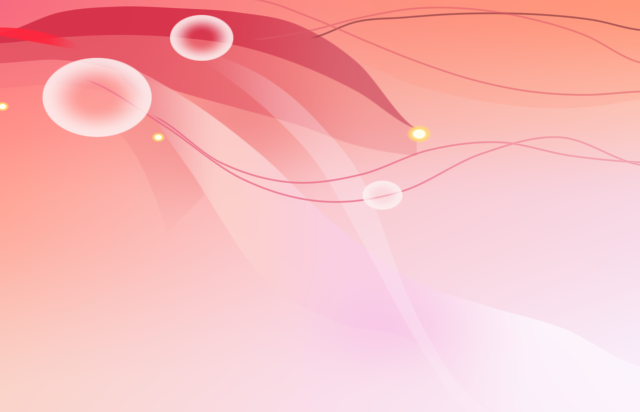
Give the GLSL for this background, as a WebGL 2 fragment shader.

```glsl
#version 300 es
precision highp float;
// Flowing red and pink translucent ribbons with fine curves, pale bubbles and sparks.
uniform vec2 u_resolution;
out vec4 outColor;

// The canvas spans 7.68 x 4.95 units, with y pointing down.
const vec2 CANVAS = vec2(7.68, 4.95);

float knot(int i, vec4 a, vec4 b) {
    i = clamp(i, 0, 7);
    return i < 4 ? a[i] : b[i - 4];
}

// Catmull-Rom height through eight evenly spaced knots.
float spline(float x, float start, float end, vec4 a, vec4 b) {
    float s = clamp((x - start) / (end - start), 0.0, 1.0) * 7.0;
    int i = min(int(s), 6);
    float t = s - float(i);
    float before = knot(i - 1, a, b), here = knot(i, a, b);
    float next = knot(i + 1, a, b), after = knot(i + 2, a, b);
    return here + 0.5 * t * (next - before + t * (2.0 * before - 5.0 * here + 4.0 * next - after
        + t * (3.0 * (here - next) + after - before)));
}

// Smooth coverage of the positive side of a field.
float side(float d) {
    return smoothstep(-0.8, 0.8, d / max(fwidth(d), 1e-4));
}

float band(float y, float top, float bottom) {
    return side(y - top) * side(bottom - y);
}

float glow(vec2 offset, vec2 size) {
    offset /= size;
    return exp(-dot(offset, offset));
}

// Thin line along the zero of a field, fading in from its start.
float stroke(float d, float x, float start) {
    float pixel = CANVAS.y / u_resolution.y;
    float dist = abs(d) * pixel / max(length(vec2(dFdx(d), dFdy(d))), 1e-4);
    return (1.0 - smoothstep(0.0, 0.009 + pixel, dist)) * smoothstep(start, start + 0.15, x);
}

vec3 row(float x, vec3 left, vec3 middle, vec3 right) {
    float s = x / CANVAS.x * 2.0;
    return mix(mix(left, middle, min(s, 1.0)), right, max(s - 1.0, 0.0));
}

vec3 backdrop(vec2 p) {
    vec3 c = row(p.x, vec3(0.97, 0.42, 0.50), vec3(0.99, 0.56, 0.52), vec3(1.0, 0.60, 0.48));
    c = mix(c, row(p.x, vec3(1.0, 0.53, 0.52), vec3(0.98, 0.67, 0.63), vec3(0.99, 0.76, 0.70)), smoothstep(0.0, 1.3, p.y));
    c = mix(c, row(p.x, vec3(1.0, 0.64, 0.58), vec3(0.98, 0.79, 0.81), vec3(0.97, 0.84, 0.89)), smoothstep(1.0, 2.5, p.y));
    return mix(c, row(p.x, vec3(0.98, 0.83, 0.79), vec3(0.98, 0.87, 0.92), vec3(0.98, 0.94, 0.99)), smoothstep(2.0, 4.95, p.y));
}

vec3 ribbons(vec3 c, vec2 p) {
    float x = p.x, y = p.y;
    // Warm wave on the upper right
    float wave = spline(x, 3.8, 7.68, vec4(0.4, 0.75, 1.0, 1.15), vec4(1.25, 1.3, 1.28, 1.2));
    c = mix(c, vec3(1.0, 0.57, 0.47), 0.2 * side(wave - y) * smoothstep(3.8, 4.8, x));
    // Soft shade behind the broad ribbon, and its hanging fold
    c = mix(c, vec3(0.93, 0.46, 0.48), 0.5 * glow(p - vec2(2.9, 1.4), vec2(0.9, 0.7)));
    float fold = min(1.5 + 2.0 * (x - 1.2) * (x - 1.2), 4.8 - x);
    c = mix(c, vec3(0.93, 0.5, 0.5), 0.27 * band(y, 1.3, fold) * smoothstep(1.2, 1.6, x) * smoothstep(2.5, 2.4, x) * smoothstep(3.1, 1.8, y));
    // Red sweep: middle tone, then dark crest
    float crest = spline(x, 0.0, 5.0, vec4(0.4, 0.15, 0.08, 0.1), vec4(0.15, 0.3, 0.75, 1.55));
    float belly = spline(x, 0.0, 5.0, vec4(0.52, 0.45, 0.42, 0.45), vec4(0.55, 0.77, 1.1, 1.55));
    float hem = spline(x, 0.0, 5.0, vec4(0.76, 0.72, 0.85, 1.1), vec4(1.3, 1.5, 1.75, 1.87));
    float tip = side(5.0 - x);
    c = mix(c, vec3(0.93, 0.43, 0.48), 0.3 * band(y, hem, hem + 0.3) * smoothstep(1.6, 0.6, x));
    c = mix(c, vec3(0.89, 0.32, 0.38), mix(0.85, 0.2, smoothstep(1.2, 4.6, x)) * band(y, crest, hem) * tip);
    vec3 red = mix(vec3(0.83, 0.17, 0.27), vec3(0.83, 0.36, 0.42), smoothstep(2.2, 4.6, x));
    c = mix(c, red, 0.8 * band(y, crest, belly) * tip);
    // Bright red blade at the left
    c = mix(c, vec3(1.0, 0.15, 0.24), 0.9 * band(y, 0.33 + 0.22 * x * x, 0.43 + 0.18 * x) * smoothstep(1.0, 0.5, x));
    // Broad pale ribbon
    float upper = spline(x, 1.3, 7.68, vec4(0.72, 1.17, 1.85, 2.71), vec4(3.36, 3.68, 3.95, 4.4));
    float lower = spline(x, 1.3, 7.68, vec4(0.8, 1.95, 3.3, 3.87), vec4(4.1, 4.9, 5.1, 5.2));
    vec3 silk = mix(vec3(0.94, 0.5, 0.53), vec3(0.99, 0.82, 0.80), smoothstep(1.4, 2.7, x));
    silk = mix(silk, vec3(0.98, 0.81, 0.90), smoothstep(2.6, 4.4, x));
    silk = mix(silk, vec3(0.99, 0.96, 0.99), smoothstep(4.4, 6.6, x));
    float depth = clamp((y - upper) / max(lower - upper, 0.1), 0.0, 1.0);
    c = mix(c, silk, mix(0.9, 0.55, depth * smoothstep(2.5, 5.5, x)) * band(y, upper, lower) * smoothstep(1.25, 1.5, x));
    c = mix(c, vec3(0.97, 0.75, 0.91), 0.5 * glow(p - vec2(4.6, 3.95), vec2(0.8, 0.45)));
    // Narrow veil crossing it
    float veilTop = spline(x, 2.2, 6.0, vec4(0.55, 0.72, 1.0, 1.48), vec4(2.2, 3.6, 4.55, 5.0));
    float veilEnd = spline(x, 2.2, 6.0, vec4(0.62, 0.95, 1.4, 2.0), vec4(2.95, 3.95, 4.8, 5.2));
    return mix(c, vec3(0.99, 0.93, 0.97), 0.3 * band(y, veilTop, veilEnd) * smoothstep(2.3, 3.6, x));
}

vec3 threads(vec3 c, vec2 p) {
    float x = p.x;
    float arc = spline(x, 3.72, 7.68, vec4(0.46, 0.26, 0.21, 0.17), vec4(0.16, 0.18, 0.24, 0.36));
    float sag = spline(x, 3.1, 7.68, vec4(0.0, 0.22, 0.5, 0.76), vec4(0.97, 1.1, 1.14, 1.1));
    float hill = spline(x, 3.0, 7.68, vec4(0.48, 0.38, 0.21, 0.1), vec4(0.11, 0.22, 0.42, 0.75));
    float swing = spline(x, 1.8, 7.68, vec4(1.38, 1.95, 2.19, 2.1), vec4(1.8, 1.71, 1.87, 1.95));
    float sway = spline(x, 1.0, 7.68, vec4(0.95, 1.5, 2.15, 2.42), vec4(2.3, 1.85, 1.65, 1.98));
    c = mix(c, vec3(0.55, 0.22, 0.25), 0.7 * stroke(p.y - arc, x, 3.7));
    float high = max(stroke(p.y - sag, x, 3.0), stroke(p.y - hill, x, 3.0));
    c = mix(c, vec3(0.88, 0.36, 0.42), 0.55 * high);
    float low = max(stroke(p.y - swing, x, 1.8), stroke(p.y - sway, x, 1.0));
    return mix(c, vec3(0.91, 0.38, 0.50), mix(0.7, 0.4, smoothstep(4.0, 7.0, x)) * low);
}

void main() {
    vec2 p = vec2(gl_FragCoord.x, u_resolution.y - gl_FragCoord.y) / u_resolution * CANVAS;
    vec3 c = threads(ribbons(backdrop(p), p), p);
    // Bubbles: centre, width and haze; sparks: centre and radius
    vec4 bubbles[3] = vec4[3](vec4(1.165, 1.17, 0.655, 0.1), vec4(2.42, 0.455, 0.38, 0.0), vec4(4.59, 2.345, 0.24, 0.4));
    vec3 sparks[3] = vec3[3](vec3(5.03, 1.61, 0.13), vec3(1.9, 1.65, 0.07), vec3(0.03, 1.28, 0.07));
    vec2 squash = vec2(1.0, 0.725);
    for (int i = 0; i < 3; i++) {
        vec4 b = bubbles[i];
        float r = length((p - b.xy) / squash) / b.z;
        c = mix(c, vec3(0.99, 0.94, 0.94), mix(b.w, 0.88, smoothstep(0.25, 0.95, r)) * side(1.0 - r));
        r = length((p - sparks[i].xy) / squash) / sparks[i].z;
        c = mix(c, vec3(1.0, 0.86, 0.45), 0.9 * smoothstep(1.25, 0.7, r));
        c = mix(c, vec3(1.0, 1.0, 0.94), smoothstep(0.75, 0.45, r));
    }
    outColor = vec4(c, 1.0);
}
```
